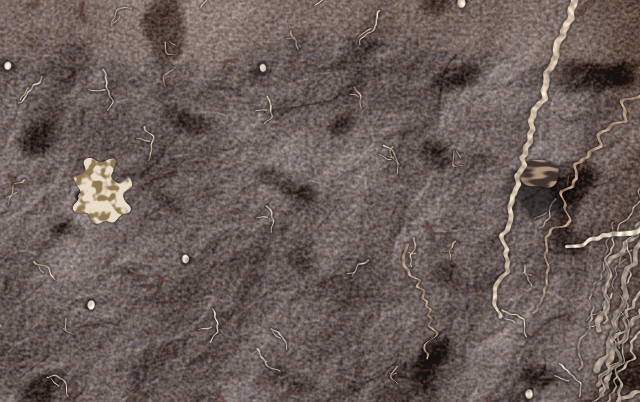
This texture is drawn by a WebGL 1 fragment shader. Its source:

```glsl
precision highp float;
// A cut face of dark soil with clods, slanted spade marks and pale roots.
// A gradient-noise height field is lit from the upper left; roots are bowed,
// wiggled strands scattered over a jittered grid, plus a few long ones.

#define GROUND_TONE 0.415
#define RELIEF 0.034
#define GRAIN 0.17
#define LIGHT_DIR vec2(-0.55, 0.83)
#define ROOT_CELL 0.14
#define ROOT_CHANCE 0.55
#define STUB_CELL 0.29
#define STUB_CHANCE 0.45
#define PALE vec3(0.86, 0.81, 0.74)
#define TAN vec3(0.68, 0.57, 0.48)
#define RUST vec3(0.44, 0.26, 0.21)
#define BARK vec3(0.25, 0.20, 0.19)

uniform vec2 u_resolution;

float hash(vec2 p) {
  vec3 q = fract(p.xyx * 0.1031);
  q += dot(q, q.yzx + 33.33);
  return fract((q.x + q.y) * q.z);
}

vec2 hash2(vec2 p) { return vec2(hash(p), hash(p + vec2(17.3, 41.7))); }

float corner(vec2 cell, vec2 offset) {
  float angle = 6.2832 * hash(cell);
  return dot(vec2(cos(angle), sin(angle)), offset);
}

float noise(vec2 p) {
  vec2 i = floor(p), f = fract(p), e = vec2(1.0, 0.0);
  vec2 s = f * f * (3.0 - 2.0 * f);
  return mix(mix(corner(i, f), corner(i + e, f - e), s.x),
             mix(corner(i + e.yx, f - e.yx), corner(i + e.xx, f - e.xx), s.x), s.y);
}

// Spade grooves, broken ledges and ever finer crumbs
float soilHeight(vec2 p) {
  vec2 w = p + 0.035 * vec2(noise(p * 7.0), noise(p * 7.0 + 31.0));
  w += 0.012 * noise(p * 24.0 + 5.0);
  vec2 stroke = vec2(dot(w, vec2(0.90, -0.43)), dot(w, vec2(0.43, 0.90)));
  float h = 0.16 * noise(stroke * vec2(9.0, 2.2) + 3.0);
  h += 0.024 * smoothstep(-0.04, 0.04, noise(w * vec2(6.0, 4.5) + 11.0));
  h += 0.016 * smoothstep(0.07, 0.17, noise(w * 11.0 + 47.0));
  float frequency = 5.0;
  for (int i = 0; i < 5; i++) {
    h += 0.85 * noise(w * frequency + frequency) / frequency;
    frequency *= 2.0;
  }
  return h;
}

// Distance to a tapering strand from a to b, bowed sideways and wiggled
float strand(vec2 p, vec2 a, vec2 b, float bow, float wiggle, float width, float seed) {
  float len = length(b - a);
  vec2 d = (b - a) / len;
  vec2 q = vec2(dot(p - a, d), dot(p - a, vec2(-d.y, d.x)));
  float t = clamp(q.x / len, 0.0, 1.0), s = t * len;
  float side = bow * 4.0 * t * (1.0 - t);
  side += wiggle * (noise(vec2(s * 18.0, seed + 0.5)) + 0.4 * noise(vec2(s * 55.0, seed + 9.5)));
  return length(vec2(q.x - s, q.y - side)) - width * (1.0 - 0.45 * t);
}

float lump(vec2 p, vec2 center, vec2 radius) {
  float edge = length((p - center) / radius) - 1.0 + 0.65 * noise(p * 26.0);
  return edge * min(radius.x, radius.y);
}

// Lays a shape on the soil with a soft contact shadow
void lay(inout vec3 color, float d, vec3 tint) {
  float soft = 0.8 / u_resolution.y;
  color *= 1.0 - 0.28 * (1.0 - smoothstep(0.0, 0.009, d));
  color = mix(color, tint, 1.0 - smoothstep(-soft, soft, d));
}

vec3 soilColor(vec2 p) {
  float e = 0.004;
  float slope = (soilHeight(p) - soilHeight(p + e * LIGHT_DIR)) / e;
  float edge = p.y - 0.89 + 0.16 * noise(p * 4.0 + 8.0) + 0.05 * noise(p * 19.0);
  float top = smoothstep(-0.02, 0.03, edge);
  float right = smoothstep(1.38, 1.58, p.x + 0.1 * noise(p * vec2(8.0, 2.0)));
  float lit = slope * RELIEF * (1.0 - 0.55 * top);
  float tone = GROUND_TONE + clamp(lit, -0.24, 0.15) + 0.15 * noise(p * 2.6 + 20.0);
  tone += GRAIN * (noise(p * vec2(95.0, 120.0)) + 0.75 * noise(p * 170.0 + 9.0));
  tone += 0.055 * top - 0.06 * right;
  tone -= 0.22 * smoothstep(0.22, 0.48, noise(p * vec2(6.0, 8.0) + 71.0));
  vec3 color = tone - vec3(0.0, 0.05, 0.06);
  color += vec3(0.012, 0.0, -0.014) * (top + right + 2.0 * noise(p * 60.0));
  return max(color, vec3(0.09, 0.07, 0.07));
}

void main() {
  vec2 p = gl_FragCoord.xy / u_resolution.y;
  vec3 color = soilColor(p);
  float fiber = 1.0 + 0.5 * noise(p * 75.0);

  // Small roots and cut stubs, one at most per grid cell
  for (int k = 0; k < 9; k++) {
    vec2 neighbor = vec2(mod(float(k), 3.0), floor(float(k) / 3.0)) - 1.0;
    vec2 cell = floor(p / ROOT_CELL) + neighbor;
    vec2 r = hash2(cell + 5.0), s = hash2(cell + 90.0);
    if (s.x < ROOT_CHANCE) {
      vec2 a = (cell + r) * ROOT_CELL;
      float angle = 2.2 * s.y - 2.67;
      vec2 reach = mix(0.04, 0.12, r.x * r.y) * vec2(cos(angle), sin(angle));
      float d = strand(p, a, a + reach, 0.03 * (r.x - 0.5), 0.025, 0.0023, r.y * 90.0);
      vec2 fork = a + 0.5 * reach;
      d = min(d, strand(p, fork, fork + 0.4 * reach.yx, 0.0, 0.015, 0.0014, r.x * 70.0));
      lay(color, d, fiber * (r.y < 0.3 ? RUST : mix(TAN, PALE, r.x)));
    }
    cell = floor(p / STUB_CELL) + neighbor;
    r = hash2(cell + 140.0);
    s = hash2(cell + 211.0);
    if (s.x < STUB_CHANCE) {
      vec2 c = (cell + r) * STUB_CELL;
      lay(color, strand(p, c, c + 0.05 * (s.yx - 0.3), 0.0, 0.01, 0.011, 3.0), BARK * fiber);
      lay(color, lump(p, c, vec2(0.009, 0.011)), PALE * fiber);
    }
  }

  // Crumbling pale lump and a piece of rotten wood over its shadow
  float mottle = noise(p * 38.0) + 0.6 * noise(p * 80.0);
  vec3 chalk = mix(vec3(0.56, 0.47, 0.32), PALE * 1.06, smoothstep(-0.3, 0.12, mottle));
  lay(color, lump(p, vec2(0.252, 0.52), vec2(0.062, 0.078)), chalk);
  color *= 0.45 + 0.55 * smoothstep(-0.02, 0.03, lump(p, vec2(1.34, 0.52), vec2(0.07, 0.05)));
  vec3 wood = mix(BARK, TAN, smoothstep(-0.1, 0.3, noise(p * vec2(22.0, 75.0))));
  lay(color, lump(p, vec2(1.34, 0.565), vec2(0.055, 0.03)), wood);

  // Tangle of roots in the lower right corner
  for (int i = 0; i < 11; i++) {
    float n = float(i);
    vec2 r = hash2(vec2(n, 7.0)), s = hash2(vec2(n, 29.0));
    vec2 a = vec2(1.36 + 0.22 * r.x, 0.25 * r.y * r.y - 0.03);
    vec2 b = a + vec2(0.06, 0.22) + s * vec2(0.15, 0.28);
    float width = mix(0.0025, 0.011, s.x * s.x);
    float d = strand(p, a, b, 0.08 * (r.y - 0.5), 0.035, width, n);
    lay(color, d, mix(vec3(0.50, 0.43, 0.40), PALE, r.x * 0.8) * fiber);
  }

  // Long single roots
  lay(color, strand(p, vec2(1.01, 0.39), vec2(1.07, 0.11), 0.02, 0.05, 0.004, 15.0), TAN * fiber);
  lay(color, strand(p, vec2(1.60, 0.76), vec2(1.33, 0.22), -0.06, 0.04, 0.005, 18.0), TAN * fiber);
  lay(color, strand(p, vec2(1.61, 0.43), vec2(1.41, 0.385), 0.0, 0.02, 0.007, 21.0), PALE * fiber);
  float d = strand(p, vec2(1.445, 1.02), vec2(1.236, 0.215), -0.035, 0.025, 0.009, 24.0);
  lay(color, d, mix(TAN, PALE, 0.65) * fiber);
  gl_FragColor = vec4(clamp(color, 0.0, 1.0), 1.0);
}
```
